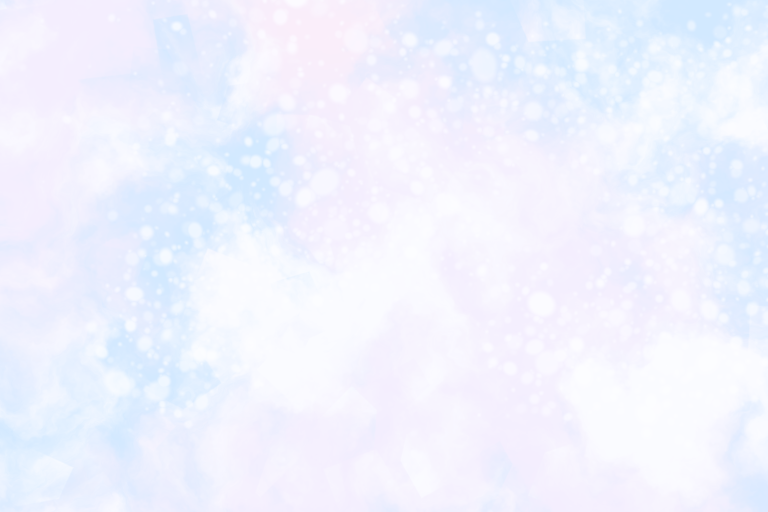
Give the GLSL for this background, as a Shadertoy shader.

```glsl
#define BLUE vec3(0.825, 0.912, 1.0)
#define LAVENDER vec3(0.957, 0.935, 0.995)
#define ROSE vec3(0.995, 0.930, 0.970)
#define WHITE vec3(0.982, 0.985, 1.0)
#define CLOUD_SCALE 3.6
#define GRAIN_SCALE 13.0
#define SHARD_STRENGTH 0.55
#define SPOT_STRENGTH 0.85

float hash(vec2 p) {
    return fract(sin(dot(p, vec2(127.1, 311.7))) * 43758.5453);
}

vec2 hash2(vec2 p) {
    return vec2(hash(p), hash(p + 37.7));
}

mat2 rotation(float a) {
    return mat2(cos(a), sin(a), -sin(a), cos(a));
}

float noise(vec2 p) {
    vec2 i = floor(p), f = fract(p);
    f = f * f * (3.0 - 2.0 * f);
    float low = mix(hash(i), hash(i + vec2(1, 0)), f.x);
    float high = mix(hash(i + vec2(0, 1)), hash(i + vec2(1, 1)), f.x);
    return mix(low, high, f.y);
}

float fbm(vec2 p) {
    float sum = 0.0, amp = 0.5;
    for (int i = 0; i < 6; i++) {
        sum += amp * noise(p);
        p = rotation(0.65) * p * 2.03 + 11.3;
        amp *= 0.55;
    }
    return sum / 1.08;
}

float blob(vec2 p, vec2 centre, vec2 radius) {
    vec2 d = (p - centre) / radius;
    return exp(-dot(d, d));
}

// Cut, rotated plates that fade from one sharp side; x shifts hue, y whiteness
vec2 shards(vec2 p, float scale, float seed) {
    vec2 g = p * scale, cell = floor(g), shift = vec2(0.0);
    float aa = scale / iResolution.y;
    for (int y = -1; y <= 1; y++)
    for (int x = -1; x <= 1; x++) {
        vec2 id = cell + vec2(x, y), key = id + seed;
        vec2 centre = id + 0.1 + 0.8 * hash2(key);
        vec2 q = rotation(6.283 * hash(key + 5.1)) * (g - centre);
        vec2 size = 0.2 + 0.4 * hash2(key + 9.4);
        vec2 box = abs(q) - size;
        float cut = dot(q, normalize(vec2(0.8, hash(key + 2.6)))) - 0.7 * size.x;
        float d = max(max(box.x, box.y), cut);
        float fade = smoothstep(-size.y, size.y, q.y);
        float shown = step(0.35, hash(key + 14.2)) * smoothstep(0.32, 0.6, noise(centre * 2.5 / scale + seed));
        shift += smoothstep(aa, -aa, d) * fade * shown * (hash2(key + 21.8) - vec2(0.5, 0.4));
    }
    return shift;
}

// Soft oval flecks gathered in drifts
float spots(vec2 p, float scale, float seed) {
    vec2 g = p * scale, cell = floor(g);
    float cover = 0.0;
    for (int y = -1; y <= 1; y++)
    for (int x = -1; x <= 1; x++) {
        vec2 id = cell + vec2(x, y), key = id + seed;
        vec2 centre = id + hash2(key);
        vec2 q = rotation(6.283 * hash(key + 3.3)) * (g - centre);
        q.x *= 0.75 + 0.25 * hash(key + 6.9);
        float radius = mix(0.1, 0.34, pow(hash(key + 8.2), 2.0));
        float blur = 0.05 + 1.2 * scale / iResolution.y;
        vec2 home = centre / scale;
        float drift = noise(home * 4.0 + 3.7) + 0.35 * blob(home, vec2(0.5, 0.42), vec2(0.4, 0.25))
            + 0.5 * blob(home, vec2(0.0, 1.0), vec2(0.2)) + 0.3 * blob(home, vec2(1.3, 0.95), vec2(0.3, 0.15));
        float shown = step(hash(key + 12.5), smoothstep(0.45, 1.1, drift));
        float disc = smoothstep(radius + blur, radius - blur, length(q));
        cover = max(cover, disc * shown * mix(0.35, 1.0, hash(key + 17.1)));
    }
    return cover;
}

void mainImage(out vec4 fragColor, in vec2 fragCoord) {
    vec2 p = fragCoord / iResolution.y;
    p.x += 0.75 - 0.5 * iResolution.x / iResolution.y;

    // Ragged cloud fields
    vec2 warp = vec2(fbm(p * 5.0 + 2.0), fbm(p * 5.0 + 41.0)) - 0.5;
    vec2 w = p + 0.22 * warp;
    float cloud = fbm(p * CLOUD_SCALE + 1.6 * warp + 7.0) - 0.5;
    float mist = fbm(p * CLOUD_SCALE * 1.3 + 2.0 * warp + 63.0) - 0.5;
    float grain = fbm(p * GRAIN_SCALE + 3.0 * warp) - 0.5;
    vec2 plates = shards(p, 4.5, 3.0) + shards(p, 8.0, 51.0);
    plates *= SHARD_STRENGTH;

    // Broad warm, cool and bright regions
    float rose = blob(w, vec2(0.65, 0.95), vec2(0.22, 0.2));
    float warm = rose + blob(w, vec2(0.08, 0.7), vec2(0.2, 0.28))
        + blob(w, vec2(0.95, 0.62), vec2(0.32, 0.25)) + blob(w, vec2(0.8, 0.2), vec2(0.42, 0.3));
    float cool = blob(w, vec2(0.42, 0.7), vec2(0.16, 0.3)) + blob(w, vec2(0.12, 0.13), vec2(0.2, 0.16))
        + blob(w, vec2(1.22, 0.94), vec2(0.3, 0.2)) + blob(w, vec2(1.5, 0.4), vec2(0.13, 0.5));
    float bright = blob(w, vec2(1.33, 0.58), vec2(0.15, 0.2)) + blob(w, vec2(1.24, 0.18), vec2(0.24, 0.15))
        + 0.9 * blob(w, vec2(0.5, 0.35), vec2(0.28, 0.16));

    float hue = 0.6 * (warm - cool) + 1.5 * cloud + 0.6 * grain + plates.x;
    float light = 0.5 * bright + 1.5 * mist + 0.7 * grain + plates.y;
    vec3 tint = mix(LAVENDER, ROSE, 0.6 * rose);
    vec3 color = mix(BLUE, tint, smoothstep(-0.5, 0.5, hue));
    color = mix(color, WHITE, smoothstep(-0.2, 0.65, light));

    // Flecks at three sizes
    float fleck = max(spots(p, 13.0, 19.0), 0.9 * spots(p, 24.0, 73.0));
    fleck = max(fleck, 0.8 * spots(p, 44.0, 27.0));
    color = mix(color, WHITE + 0.01, SPOT_STRENGTH * fleck);
    fragColor = vec4(clamp(color, 0.0, 1.0), 1.0);
}
```
